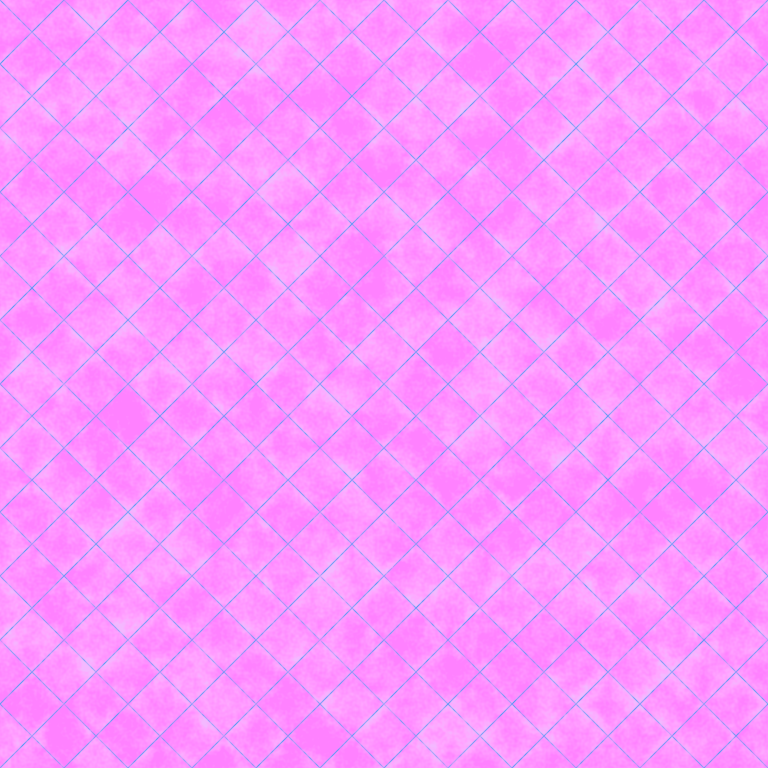
Give the GLSL for this pattern, as a WebGL 1 fragment shader.

```glsl
precision highp float;
// Thin blue diamond lattice, 12 by 12 repeats, over a mottled pink wash.

uniform vec2 u_resolution;

float hash(vec2 p) {
  vec3 q = fract(p.xyx * vec3(0.1031, 0.1030, 0.0973));
  q += dot(q, q.yzx + 33.33);
  return fract((q.x + q.y) * q.z);
}

// Dot product of a lattice point's random unit gradient with the offset to it
float gradientDot(vec2 lattice, vec2 offset, float period) {
  float angle = 6.2832 * hash(floor(mod(lattice + 0.5, period)) + period);
  return dot(vec2(cos(angle), sin(angle)), offset);
}

// Gradient noise that wraps after a whole number of lattice cells
float noise(vec2 p, float period) {
  vec2 i = floor(p), f = p - i;
  vec2 w = f * f * f * (f * (f * 6.0 - 15.0) + 10.0);
  vec2 e = vec2(1.0, 0.0);
  float low = mix(gradientDot(i, f, period),
                  gradientDot(i + e, f - e, period), w.x);
  float high = mix(gradientDot(i + e.yx, f - e.yx, period),
                   gradientDot(i + 1.0, f - 1.0, period), w.x);
  return mix(low, high, w.y);
}

// Clouds with a fine, papery grain
float clouds(vec2 uv) {
  float sum = 0.0, amplitude = 1.0, period = 10.0;
  for (int octave = 0; octave < 5; octave++) {
    sum += amplitude * noise(uv * period, period);
    amplitude *= 0.8;
    period *= 2.0;
  }
  return sum + 0.5 * noise(uv * 230.0, 230.0);
}

// Coverage of a thin line at a distance, both in canvas units
float lineCoverage(float distance, float halfWidth, float pixel) {
  return clamp((halfWidth - distance) / pixel + 0.5, 0.0,
               min(1.0, 2.0 * halfWidth / pixel));
}

void main() {
  vec2 uv = gl_FragCoord.xy / u_resolution;
  float pixel = 1.0 / min(u_resolution.x, u_resolution.y);

  // Diagonal coordinates: whole numbers lie on the lattice lines
  vec2 diagonal = 12.0 * vec2(uv.x + uv.y, uv.x - uv.y);
  vec2 cell = floor(diagonal);
  vec2 toLine = abs(fract(diagonal + 0.5) - 0.5);
  vec2 lineDistance = toLine / (12.0 * sqrt(2.0));

  // Twice the diamond's centre, wrapped, identifies it across the seams
  vec2 id = floor(mod(vec2(cell.x + cell.y + 1.0, cell.x - cell.y) + 0.5, 24.0));
  vec2 shift = 12.0 * vec2(hash(id), hash(id + 57.0));

  // Wash: clouds, a slight tint per diamond and uneven pale borders
  float cloud = clouds(uv);
  float border = 1.0 - smoothstep(0.0, 0.32, min(toLine.x, toLine.y));
  float patchy = noise(uv * 18.0 + shift, 18.0)
               + 0.7 * noise(uv * 48.0 + shift, 48.0);
  float paleness = 0.559 + 0.105 * cloud + 0.03 * (hash(id + 91.0) - 0.5)
                 + border * (0.038 + 0.14 * patchy);
  paleness = clamp(paleness, 0.505, 0.72);
  vec3 color = vec3(1.0 - 0.6 * max(paleness - 0.65, 0.0), paleness, 1.0);

  // Faint bleed of colour beside the lines
  float bleed = min(lineDistance.x, lineDistance.y) / 0.0022;
  color = mix(color, vec3(0.55, 0.85, 0.98), 0.07 * exp(-bleed * bleed));

  // Lines: the falling diagonals are fainter, and both wear unevenly
  float wear = 0.3 * noise(uv * 40.0, 40.0) + 0.5 * noise(uv * 150.0, 150.0);
  float falling = lineCoverage(lineDistance.x, 0.00065, pixel) * (0.48 + wear);
  float rising = lineCoverage(lineDistance.y, 0.00065, pixel) * (0.64 + wear);
  color = mix(color, vec3(0.33, 0.60, 0.95), clamp(max(falling, rising), 0.0, 1.0));

  gl_FragColor = vec4(color, 1.0);
}
```
